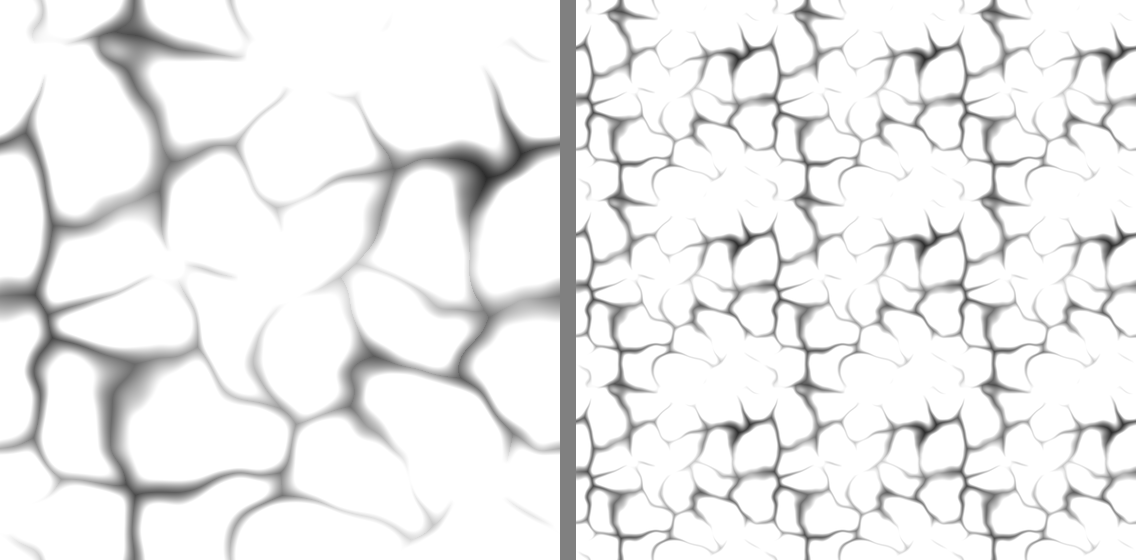
Left: one tile. Right: repeated 3 by 3.
Write a WebGL 1 fragment shader that draws this texture map.

```glsl
precision highp float;
// Tiling web of soft dark cracks of varying strength between rounded white cells.

uniform vec2 u_resolution;

const vec2 ORIGIN = vec2(0.52, 0.29);  // part of the web at the lower left corner
const float CELLS = 5.0;          // cells along each side
const float JITTER = 0.86;        // irregularity of the cell centres
const float BEND = 0.5;           // large bending of the walls, in cells
const float WOBBLE = 0.17;        // small bending of the walls, in cells
const float HALF_WIDTH = 0.175;   // half width of a full strength wall, in cells
const float THINNEST = 0.13;      // width share that the weakest walls keep
const float CORNER_SHARP = 16.0;  // lower values round the cell corners more
const float WEAKEST = -0.21;      // wall strength range; below zero a wall vanishes
const float STRONGEST = 1.13;
const float FOOT = 0.09;          // softness of the outer edge of a wall
const float INK_LIMIT = 1.2;      // level that the ink bends towards
const vec3 PAPER = vec3(1.0);
const vec3 INK = vec3(0.0);

float hash(vec2 p) {
  return fract(sin(dot(p, vec2(127.1, 311.7))) * 43758.5);
}

// Wraps a whole number exactly, safe against rounding in the division
vec2 wrap(vec2 cell, float period) {
  return floor(mod(cell + 0.5, period));
}

// Value noise that wraps after one canvas
float noise(vec2 uv, float period, float seed) {
  vec2 p = uv * period;
  vec2 i = floor(p);
  vec2 f = p - i;
  f = f * f * f * (f * (f * 6.0 - 15.0) + 10.0);
  vec2 lo = wrap(i, period) + seed;
  vec2 hi = wrap(i + 1.0, period) + seed;
  return mix(mix(hash(lo), hash(vec2(hi.x, lo.y)), f.x),
             mix(hash(vec2(lo.x, hi.y)), hash(hi), f.x), f.y);
}

vec2 noise2(vec2 uv, float period, float seed) {
  return vec2(noise(uv, period, seed), noise(uv, period, seed + 41.0)) - 0.5;
}

// Jittered centre of a wrapped cell
vec2 cellCentre(vec2 cell) {
  vec2 id = wrap(cell, CELLS);
  vec2 jitter = vec2(hash(id + 3.0), hash(id + 67.0)) - 0.5;
  return cell + 0.5 + JITTER * jitter;
}

// Distance to the cell walls, blended so that corners become round
float wallDistance(vec2 p) {
  vec2 base = floor(p);
  vec2 nearest = vec2(0.0);
  float best = 100.0;
  for (int y = -2; y <= 2; y++) {
    for (int x = -2; x <= 2; x++) {
      vec2 r = cellCentre(base + vec2(x, y)) - p;
      float d = dot(r, r);
      if (d < best) {
        best = d;
        nearest = r;
      }
    }
  }
  float sum = 0.00001;
  for (int y = -2; y <= 2; y++) {
    for (int x = -2; x <= 2; x++) {
      vec2 r = cellCentre(base + vec2(x, y)) - p;
      vec2 across = r - nearest;
      float gap = length(across);
      if (gap > 0.01) {
        float d = dot(0.5 * (r + nearest), across / gap);
        sum += exp(-CORNER_SHARP * d);
      }
    }
  }
  return -log(sum) / CORNER_SHARP;
}

void main() {
  vec2 uv = gl_FragCoord.xy / u_resolution + ORIGIN;

  // Bent walls
  vec2 p = uv * CELLS + BEND * noise2(uv, 6.0, 11.0)
         + WOBBLE * noise2(uv, 14.0, 23.0);

  // Strength changes along the walls, setting both width and darkness
  float n = 0.75 * noise(uv, 5.0, 131.0) + 0.25 * noise(uv, 11.0, 173.0);
  float strength = max(mix(WEAKEST, STRONGEST, n), 0.0);
  float width = HALF_WIDTH * mix(THINNEST, 1.0, strength);

  // Soft foot outside, gentle saturation in the middle
  float depth = max(1.0 - wallDistance(p) / width, 0.0);
  float load = strength * depth * depth / (depth + FOOT);
  float ink = min(INK_LIMIT * (1.0 - exp(-load)), 1.0);
  gl_FragColor = vec4(mix(PAPER, INK, ink), 1.0);
}
```
